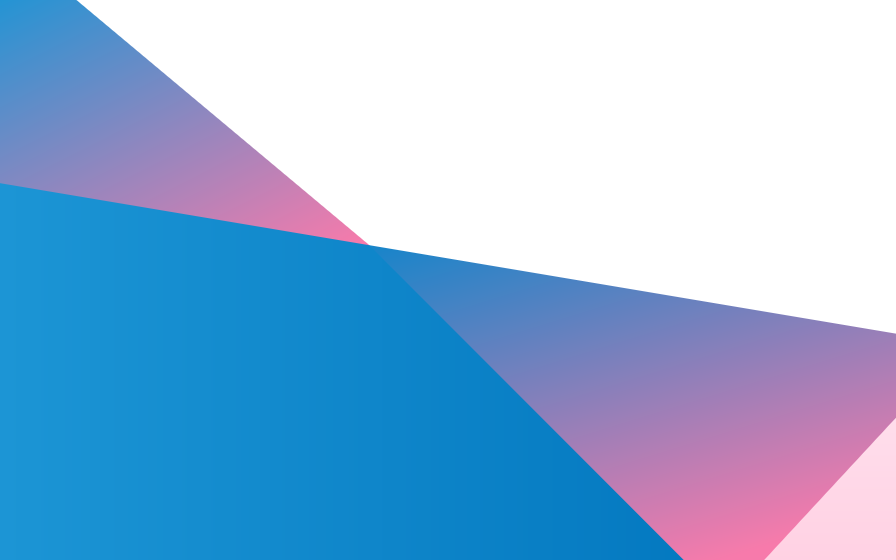
A WebGL 1 fragment shader for this background:

```glsl
precision highp float;

uniform vec2 u_resolution;

// Edge end points, in canvas heights
const vec2 CREST_START = vec2(0.1365, 1.0);
const vec2 CROSSING = vec2(0.658, 0.5635);
const vec2 RIDGE_START = vec2(0.0, 0.6729);
const vec2 RIDGE_END = vec2(1.6, 0.4042);
const vec2 SLOPE_END = vec2(1.2208, 0.0);
const vec2 CORNER_START = vec2(1.3646, 0.0);
const vec2 CORNER_END = vec2(1.6, 0.2542);

// Gradient end points
const vec2 WEDGE_FROM = vec2(0.0, 1.0);
const vec2 WEDGE_TO = vec2(0.307, 0.391);
const vec2 PANEL_FROM = vec2(0.685, 0.56);
const vec2 PANEL_TO = vec2(0.896, -0.123);

// Colours
const vec3 WHITE = vec3(1.0);
const vec3 SKY_BLUE = vec3(0.14, 0.58, 0.83);
const vec3 MID_BLUE = vec3(0.10, 0.52, 0.79);
const vec3 FIELD_LEFT = vec3(0.11, 0.585, 0.835);
const vec3 FIELD_RIGHT = vec3(0.015, 0.475, 0.755);
const vec3 PINK = vec3(0.97, 0.48, 0.67);
const vec3 PALE_PINK = vec3(1.0, 0.87, 0.925);
const vec3 BLUSH = vec3(1.0, 0.82, 0.89);

// Antialiased coverage of the half plane below a line from left to right
float below(vec2 p, vec2 a, vec2 b) {
    vec2 along = normalize(b - a);
    float dist = along.y * (p.x - a.x) - along.x * (p.y - a.y);
    return clamp(dist * u_resolution.y + 0.5, 0.0, 1.0);
}

// Linear gradient between two points
vec3 gradient(vec2 p, vec2 a, vec2 b, vec3 from, vec3 to) {
    vec2 axis = b - a;
    return mix(from, to, clamp(dot(p - a, axis) / dot(axis, axis), 0.0, 1.0));
}

void main() {
    vec2 p = gl_FragCoord.xy / u_resolution.y;

    // Upper wedge on white
    vec3 wedge = gradient(p, WEDGE_FROM, WEDGE_TO, SKY_BLUE, PINK);
    vec3 color = mix(WHITE, wedge, below(p, CREST_START, CROSSING));

    // Lower area: tinted panel, blue field and pale corner
    vec3 lower = gradient(p, PANEL_FROM, PANEL_TO, MID_BLUE, PINK);
    vec3 field = gradient(p, vec2(0.0), SLOPE_END, FIELD_LEFT, FIELD_RIGHT);
    vec3 corner = gradient(p, CORNER_END, vec2(1.6, 0.0), PALE_PINK, BLUSH);
    lower = mix(lower, field, below(p, CROSSING, SLOPE_END));
    lower = mix(lower, corner, below(p, CORNER_START, CORNER_END));

    color = mix(color, lower, below(p, RIDGE_START, RIDGE_END));
    gl_FragColor = vec4(color, 1.0);
}
```
